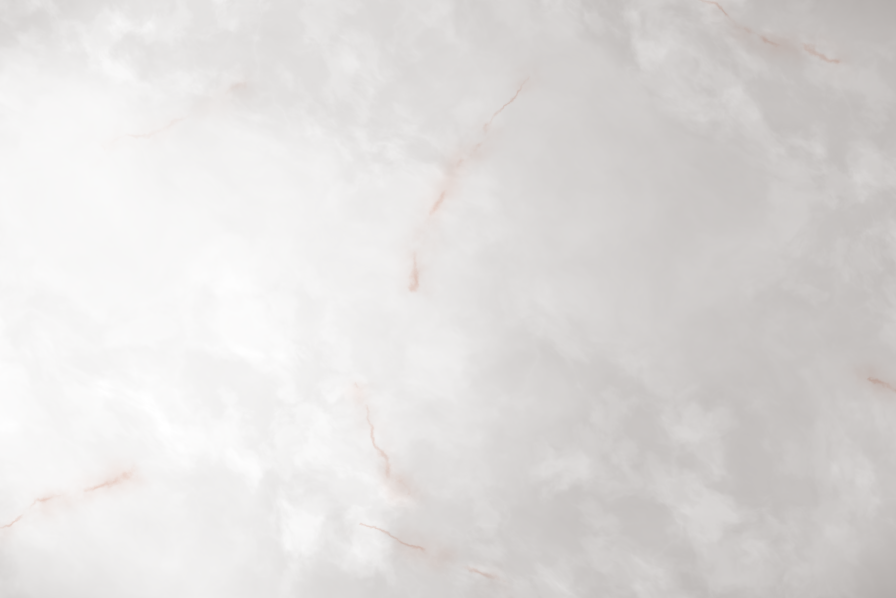
Reproduce this texture procedurally as a Shadertoy shader.

```glsl
// Pale polished onyx marble: cloudy white to warm grey with faint broken pink veins.

#define GLOW_CENTER vec2(0.18, 0.48)  // brightest spot, in canvas heights
#define SHADE_DEPTH 0.205             // darkening from the glow to the far side
#define CLOUD_SCALE 2.4
#define CLOUD_DEPTH 0.030
#define MOTTLE_SCALE 5.5
#define MOTTLE_DEPTH 0.070
#define GRAIN_DEPTH 0.013
#define VEIN_WIDTH 0.0034
#define VEIN_HALO 0.024
#define VEIN_TINT vec3(0.93, 0.80, 0.75)
#define SHADE_TINT vec3(0.05, -0.015, -0.045)
#define VIGNETTE 0.10

// Random unit gradient for a lattice cell
vec2 gradientAt(vec2 cell) {
    vec3 h = fract(vec3(cell.xyx) * vec3(0.1031, 0.1030, 0.0973));
    h += dot(h, h.yzx + 33.33);
    float angle = 6.2832 * fract((h.x + h.y) * h.z);
    return vec2(cos(angle), sin(angle));
}

float gradientNoise(vec2 p) {
    vec2 i = floor(p), f = fract(p);
    vec2 u = f * f * f * (f * (f * 6.0 - 15.0) + 10.0);
    vec2 e = vec2(1.0, 0.0);
    float low = mix(dot(gradientAt(i), f), dot(gradientAt(i + e), f - e), u.x);
    float high = mix(dot(gradientAt(i + e.yx), f - e.yx),
                     dot(gradientAt(i + e.xx), f - e.xx), u.x);
    return mix(low, high, u.y);
}

float fbm(vec2 p) {
    float sum = 0.0, amp = 1.0;
    for (int i = 0; i < 6; i++) {
        sum += amp * gradientNoise(p);
        p = mat2(0.8, 0.6, -0.6, 0.8) * p * 2.03 + 17.3;
        amp *= 0.54;
    }
    return sum;
}

// Brightness of the stone body
float stoneTone(vec2 p) {
    // Grain runs down to the right
    vec2 q = mat2(0.8, 0.6, -0.6, 0.8) * p;
    q.x *= 0.8;
    vec2 warp = vec2(fbm(q * 3.0 + 3.1), fbm(q * 3.0 + 41.7));

    // Broad glow fading into grey, with an uneven border
    float reach = length((p - GLOW_CENTER) * vec2(1.0, 0.9) + 0.12 * warp);
    float tone = 0.985 - SHADE_DEPTH * smoothstep(0.05, 1.15, reach);
    tone += CLOUD_DEPTH * fbm(q * CLOUD_SCALE + 0.3 * warp + 9.0);

    // Crisp light mottles gathered in bands, at two sizes
    float band = smoothstep(-0.40, 0.20, gradientNoise(q * vec2(2.0, 3.2) + 0.3 * warp + 5.0));
    float large = smoothstep(-0.05, 0.40, fbm(q * MOTTLE_SCALE + 0.35 * warp + 23.0));
    float small = smoothstep(-0.05, 0.40, fbm(q * MOTTLE_SCALE * 2.3 + 0.4 * warp + 67.0));
    tone += MOTTLE_DEPTH * band * (0.7 * large + 0.4 * small - 0.32);

    // Thin milky seams and fine grain
    float seam = exp(-abs(fbm(q * 3.3 + 83.0)) * 22.0);
    tone += 0.014 * seam * band;
    return tone + GRAIN_DEPTH * fbm(q * 15.0 + warp);
}

// Distance to a segment, with the position along it
vec2 segment(vec2 p, vec2 a, vec2 b) {
    vec2 ab = b - a;
    float t = clamp(dot(p - a, ab) / dot(ab, ab), 0.0, 1.0);
    return vec2(length(p - a - ab * t), t);
}

// Amount of pink stain from the fractures
float veinStain(vec2 p) {
    vec4 fractures[9] = vec4[9](
        vec4(0.88, 0.87, 0.71, 0.64), vec4(0.71, 0.64, 0.69, 0.52),
        vec4(0.60, 0.36, 0.67, 0.17), vec4(0.61, 0.12, 0.84, 0.02),
        vec4(1.16, 1.01, 1.28, 0.93), vec4(1.28, 0.93, 1.40, 0.90),
        vec4(0.00, 0.12, 0.22, 0.21), vec4(0.17, 0.75, 0.41, 0.85),
        vec4(1.45, 0.37, 1.51, 0.34));
    vec2 w = p + 0.022 * vec2(fbm(p * 9.0), fbm(p * 9.0 + 31.0));
    float broken = smoothstep(-0.30, 0.45, fbm(p * 14.0 + 12.0));
    float blush = smoothstep(-0.35, 0.50, fbm(p * 9.0 + 57.0));
    float stain = 0.0;
    for (int i = 0; i < 9; i++) {
        vec4 s = fractures[i];
        vec2 d = segment(w, s.xy, s.zw);
        float width = VEIN_WIDTH * (0.6 + 0.8 * d.y);
        float core = exp(-pow(d.x / width, 2.0)) * broken;
        float halo = exp(-pow(d.x / VEIN_HALO, 2.0)) * blush;
        float weight = i == 7 ? 0.35 : 1.0;
        stain = max(stain, weight * (0.50 * core + 0.28 * halo));
    }
    return stain;
}

void mainImage(out vec4 fragColor, in vec2 fragCoord) {
    vec2 p = fragCoord / iResolution.y;
    vec2 centered = 2.0 * fragCoord / iResolution.xy - 1.0;

    float tone = stoneTone(p);
    tone -= VIGNETTE * smoothstep(1.15, 1.50, length(centered));
    // Highlights roll off softly toward white
    tone -= 0.5 * max(tone - 0.965, 0.0);

    // Shade turns slightly warm as it darkens
    vec3 color = vec3(tone) + (1.0 - tone) * SHADE_TINT;
    color *= mix(vec3(1.0), VEIN_TINT, veinStain(p));
    fragColor = vec4(clamp(color, 0.0, 1.0), 1.0);
}
```
